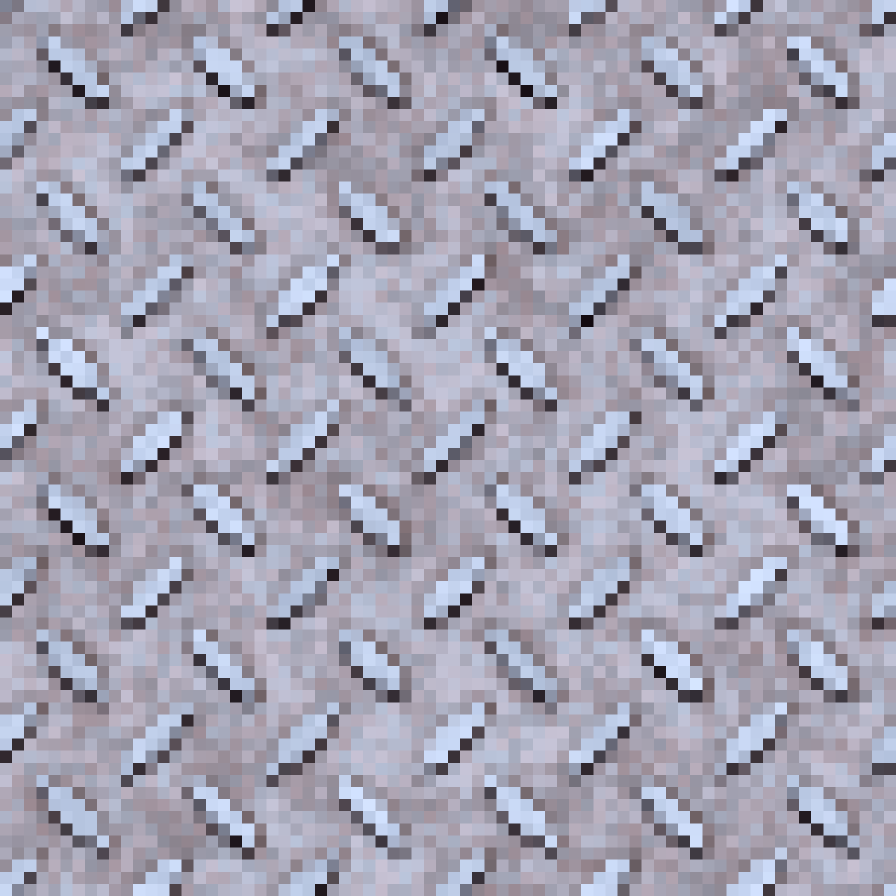
This texture is drawn by a Shadertoy shader. Its source:

```glsl
const float REPEATS = 6.0;
const float BLOCKS = 74.0;
const vec3 STEEL_DULL = vec3(0.57, 0.53, 0.57);
const vec3 STEEL_PALE = vec3(0.76, 0.77, 0.85);
const vec3 RIM_BROWN = vec3(0.42, 0.36, 0.37);
const vec3 SHADOW = vec3(0.06, 0.03, 0.05);
const vec3 FACE = vec3(0.77, 0.83, 0.94);

float hash(vec2 p) {
    return fract(sin(dot(p, vec2(127.1, 311.7))) * 43758.5453);
}

// Value noise that wraps after a whole number of cells
float wrapNoise(vec2 uv, float cells, float seed) {
    vec2 p = uv * cells;
    vec2 i = floor(p);
    vec2 f = fract(p);
    f = f * f * (3.0 - 2.0 * f);
    vec2 a = mod(i, cells);
    vec2 b = mod(i + 1.0, cells);
    float low = mix(hash(a + seed), hash(vec2(b.x, a.y) + seed), f.x);
    float high = mix(hash(vec2(a.x, b.y) + seed), hash(b + seed), f.x);
    return mix(low, high, f.y);
}

// Pointed oval along x, with rounded tips
float lensDistance(vec2 p, float halfLength, float halfWidth, float rounding) {
    float offset = (halfLength * halfLength - halfWidth * halfWidth) / (2.0 * halfWidth);
    float side = length(vec2(p.x, abs(p.y) + offset)) - offset - halfWidth;
    float tip = length(vec2(abs(p.x) - halfLength, p.y));
    return (abs(p.x) > halfLength ? tip : side) - rounding;
}

float barDistance(vec2 p, float slope) {
    vec2 along = normalize(vec2(1.0, slope));
    vec2 q = vec2(dot(p, along), dot(p, vec2(-along.y, along.x)));
    return lensDistance(q, 0.28, 0.053, 0.032);
}

float fill(float d, float softness) {
    return 1.0 - smoothstep(-softness, softness, d);
}

// Worn sheet: broad stains, blotches and one grain value per block
vec3 steel(vec2 uv, vec2 block) {
    float tone = 0.28 * wrapNoise(uv, 12.0, 3.0)
               + 0.40 * wrapNoise(uv, 30.0, 17.0)
               + 0.32 * hash(block + 0.3);
    vec3 color = mix(STEEL_DULL, STEEL_PALE, smoothstep(0.08, 0.80, tone));
    float tint = hash(block + 7.7) - 0.5;
    return color + tint * vec3(0.06, -0.01, -0.03);
}

// One lattice of raised bars, all leaning the same way
vec3 addBars(vec3 color, vec2 uv, vec2 block, vec2 center, float slope) {
    vec2 grid = uv * REPEATS - center + 0.5;
    vec2 id = mod(floor(grid), REPEATS) + 10.0 * slope;
    vec2 jitter = vec2(hash(id + 2.3), hash(id + 5.9)) - 0.5;
    vec2 p = fract(grid) - 0.5 - 0.02 * jitter;
    float grain = hash(block + 3.1);

    float face = barDistance(p, slope);
    float lowerEdge = barDistance(p + vec2(0.0, 0.07), slope);
    float rim = barDistance(p - vec2(0.04, 0.0), slope);

    // Brown halo and worn rim
    color = mix(color, RIM_BROWN, 0.42 * (1.0 - smoothstep(0.0, 0.13, face)));
    color = mix(color, RIM_BROWN, fill(rim - 0.012, 0.03) * (0.5 + 0.5 * grain));

    // Dark lower edge, uneven from bar to bar
    float depth = mix(0.7, 1.0, hash(id + 8.1)) * mix(0.75, 1.0, grain);
    color = mix(color, SHADOW, fill(lowerEdge, 0.025) * depth);

    // Lit upper face
    vec3 faceColor = FACE * mix(0.93, 1.03, hash(id + 4.7));
    faceColor += 0.1 * (grain - 0.5);
    return mix(color, faceColor, fill(face, 0.022));
}

// Plate in flat square blocks, each shaded at its center
vec3 plate(vec2 uv) {
    vec2 block = mod(floor(uv * BLOCKS), BLOCKS);
    vec2 middle = (block + 0.5) / BLOCKS;
    vec3 color = steel(middle, block);
    color = addBars(color, middle, block, vec2(0.49, 0.565), -1.0);
    return addBars(color, middle, block, vec2(0.03, 0.065), 1.0);
}

void mainImage(out vec4 fragColor, in vec2 fragCoord) {
    // Four samples per pixel smooth the block edges
    vec3 sum = vec3(0.0);
    for (int i = 0; i < 4; i++) {
        vec2 shift = vec2(i % 2, i / 2) * 0.5 - 0.25;
        sum += plate((fragCoord + shift) / iResolution.xy);
    }
    fragColor = vec4(clamp(sum * 0.25, 0.0, 1.0), 1.0);
}
```
